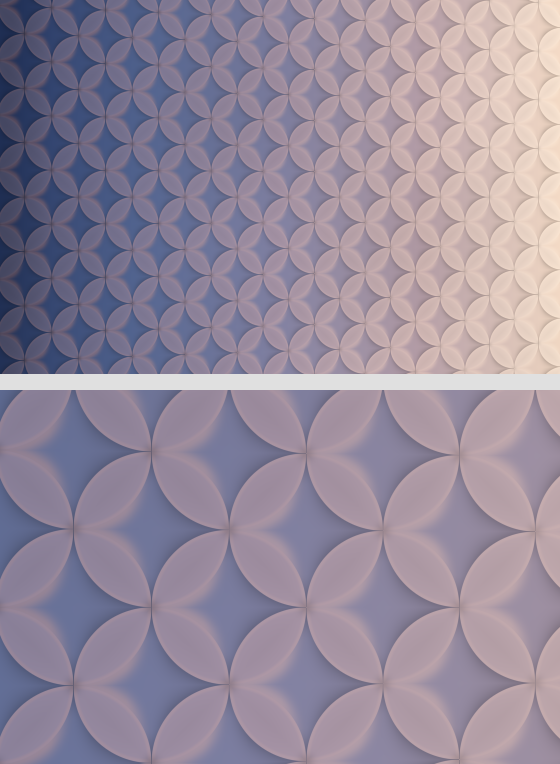
Top: the whole. Bottom: its middle third, enlarged.
Write a Shadertoy shader that draws this pattern.

```glsl
// Interlocking-circle lattice of raised petals over recessed four-point stars.
// Each petal is the lens shared by two neighbouring circles; the lattice tightens
// slowly to the right, and warm side light fades into blue dusk on the left.

#define NODE_ORIGIN vec2(0.066, 0.473) // a lattice node, in canvas heights
#define DENSITY 13.744                 // half repeats per canvas height at the node
#define TIGHTEN 0.5925                 // growth of density to the right
#define RIM_WIDTH 0.035
#define RIM_GAIN 0.30
#define GLOW_WIDTH 0.13
#define GLOW_GAIN 0.62
#define SHADOW_WIDTH 0.12
#define SHADOW_GAIN 0.20
#define TONE_DRIFT 0.012

// Blends five evenly spaced colours
vec3 ramp(float t, vec3 a, vec3 b, vec3 c, vec3 d, vec3 e) {
    float s = clamp(t, 0.0, 1.0) * 4.0;
    vec3 col = mix(a, b, clamp(s, 0.0, 1.0));
    col = mix(col, c, clamp(s - 1.0, 0.0, 1.0));
    col = mix(col, d, clamp(s - 2.0, 0.0, 1.0));
    return mix(col, e, clamp(s - 3.0, 0.0, 1.0));
}

vec3 floorColor(float t) {
    return ramp(t, vec3(0.14, 0.21, 0.38), vec3(0.32, 0.39, 0.56),
        vec3(0.50, 0.50, 0.63), vec3(0.70, 0.61, 0.65), vec3(0.95, 0.85, 0.77));
}

vec3 petalColor(float t) {
    return ramp(t, vec3(0.31, 0.32, 0.44), vec3(0.48, 0.46, 0.57),
        vec3(0.63, 0.56, 0.63), vec3(0.80, 0.70, 0.69), vec3(0.95, 0.87, 0.80));
}

vec3 lightColor(float t) {
    return ramp(t, vec3(0.50, 0.37, 0.40), vec3(0.64, 0.50, 0.52),
        vec3(0.76, 0.64, 0.65), vec3(0.89, 0.77, 0.73), vec3(0.98, 0.90, 0.82));
}

// Signed distance to the nearest petal (x, negative inside),
// and the offset from the nearest star centre (yz)
vec3 petalField(vec2 q) {
    vec2 diagonal = 0.5 * vec2(q.x + q.y, q.x - q.y);
    vec2 d = fract(diagonal) - 0.5;
    vec2 neighbour = abs(d.x) > abs(d.y)
        ? vec2(d.x < 0.0 ? -1.0 : 1.0, 0.0)
        : vec2(0.0, d.y < 0.0 ? -1.0 : 1.0);
    float dist = sqrt(2.0) * length(d - neighbour) - 1.0;
    return vec3(dist, d.x + d.y, d.x - d.y);
}

// Slow layered waves for uneven tone
float toneWaves(vec2 p) {
    return sin(p.x * 5.1 + 2.0 * sin(p.y * 3.3)) + 0.5 * sin(p.y * 9.7 - p.x * 6.2);
}

void mainImage(out vec4 fragColor, in vec2 fragCoord) {
    vec2 uv = fragCoord / iResolution.xy;
    vec2 p = fragCoord / iResolution.y - NODE_ORIGIN;

    // Lattice space: the spacing narrows with x
    float density = DENSITY + 2.0 * TIGHTEN * p.x;
    vec2 q = vec2(p.x * (DENSITY + TIGHTEN * p.x), p.y * density);
    float pixel = density / iResolution.y;

    vec3 field = petalField(q);
    float dist = field.x;
    vec2 offset = field.yz;
    float outside = max(dist, 0.0);
    float t = uv.x + 0.05 * (0.5 - uv.y) * (1.0 - uv.x);
    vec3 light = lightColor(t);

    // Recess: lit walls on the left, soft shade on the right and in the tips
    float lit = smoothstep(0.05, -0.35, offset.x);
    float shaded = smoothstep(-0.2, 0.3, offset.x);
    float tip = smoothstep(0.55, 1.0, abs(offset.y));
    vec3 recess = floorColor(t);
    recess *= 1.0 - SHADOW_GAIN * shaded * exp(-outside / SHADOW_WIDTH);
    recess = mix(recess, light, GLOW_GAIN * lit * exp(-pow(outside / GLOW_WIDTH, 2.0)));
    recess *= 1.0 - 0.25 * tip * (1.0 - 0.6 * uv.x);

    // Raised petal with a thin bright rim
    float rim = 1.0 - smoothstep(0.0, RIM_WIDTH + pixel, abs(dist + 0.5 * RIM_WIDTH));
    vec3 petal = petalColor(t) * (1.0 + 0.12 * (dist + 0.15));
    petal = mix(petal, light, RIM_GAIN * rim);

    vec3 col = mix(petal, recess, smoothstep(-0.7 * pixel, 0.7 * pixel, dist));

    // Dark pinch where four petals meet
    float node = length(vec2(1.0 - max(abs(offset.x), abs(offset.y)),
                             min(abs(offset.x), abs(offset.y))));
    col *= 1.0 - 0.22 * (1.0 - 0.7 * uv.x) * exp(-pow(node / 0.1, 2.0));

    // Uneven tone and a dim left margin
    col *= 1.0 + TONE_DRIFT * toneWaves(p);
    col *= mix(0.86, 1.0, smoothstep(0.0, 0.12, uv.x));
    fragColor = vec4(clamp(col, 0.0, 1.0), 1.0);
}
```
